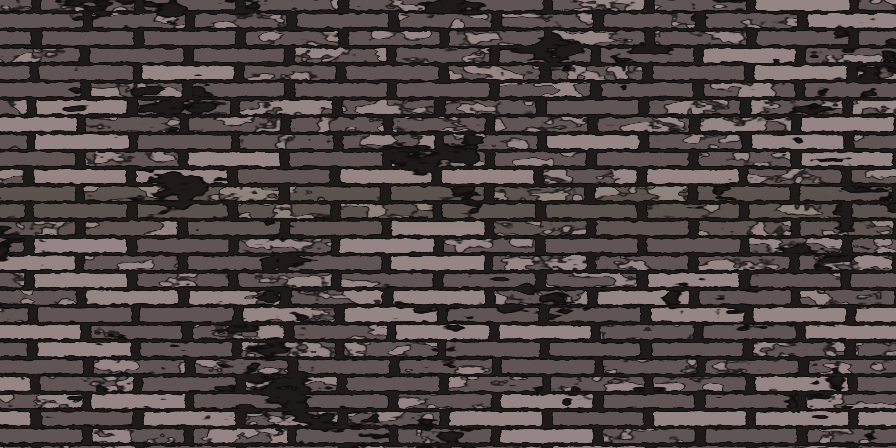
Give the GLSL for this texture, as a WebGL 1 fragment shader.

```glsl
precision highp float;

uniform vec2 u_resolution;

const float ROWS = 25.9;
const vec2 PITCH = vec2(0.228, 1.0 / ROWS);
const vec2 BRICK_HALF = vec2(0.1045, 0.0157);
const float CORNER = 0.004;
const float OUTLINE = 0.0023;

const vec3 INK = vec3(0.06, 0.05, 0.05);
const vec3 MORTAR = vec3(0.12, 0.10, 0.10);
const vec3 BRICK_DARK = vec3(0.38, 0.33, 0.33);
const vec3 BRICK_LIGHT = vec3(0.59, 0.52, 0.52);

float hash(vec2 p) {
  return fract(sin(dot(p, vec2(127.1, 311.7))) * 43758.5453);
}

float noise(vec2 p) {
  vec2 i = floor(p);
  vec2 f = fract(p);
  f = f * f * (3.0 - 2.0 * f);
  float low = mix(hash(i), hash(i + vec2(1.0, 0.0)), f.x);
  float high = mix(hash(i + vec2(0.0, 1.0)), hash(i + vec2(1.0, 1.0)), f.x);
  return mix(low, high, f.y);
}

float fbm(vec2 p) {
  return 0.57 * noise(p) + 0.29 * noise(p * 2.1 + 17.3) + 0.14 * noise(p * 4.3 + 41.7);
}

float roundedBox(vec2 p, vec2 halfSize, float radius) {
  vec2 q = abs(p) - halfSize + radius;
  return length(max(q, 0.0)) + min(max(q.x, q.y), 0.0) - radius;
}

float inside(float d, float aa) {
  return 1.0 - smoothstep(-aa, aa, d);
}

float stroke(float d, float width, float aa) {
  return inside(abs(d) - 0.5 * width, aa);
}

// Running bond: alternate rows shift by half a brick, with a slow drift
vec2 brickCoord(vec2 p) {
  float y = p.y * ROWS - 0.2;
  float row = floor(y);
  float shift = 0.32 + 0.045 * cos(6.2832 * row / ROWS);
  shift += 0.5 * (1.0 - mod(row, 2.0)) + 0.04 * (hash(vec2(row, 3.7)) - 0.5);
  return vec2(p.x / PITCH.x - shift, y);
}

// Ragged brick outline, eaten away where the wall is worn
float brickDistance(vec2 p, vec2 local, vec2 id) {
  vec2 halfSize = BRICK_HALF - vec2(0.004, 0.001) * hash(id + 5.1);
  float d = roundedBox(local, halfSize, CORNER);
  d += (fbm(p * vec2(75.0, 130.0) + 9.0) - 0.5) * 0.0075;
  float wear = noise(p * vec2(5.0, 9.0) + 23.0);
  float hole = (fbm(p * vec2(18.0, 45.0) + 61.0) - 1.08 + 0.62 * wear) * 0.03;
  return max(d, hole);
}

// Negative inside the pale surface: whole brick, patches or none
float paleDistance(vec2 p, vec2 id) {
  float kind = hash(id + 31.0);
  float patchLevel = mix(0.5, 0.63, hash(id + 77.0));
  float level = kind < 0.22 ? -1.0 : (kind < 0.7 ? patchLevel : 2.0);
  return (level - fbm(p * vec2(22.0, 45.0) + 13.0 * hash(id))) * 0.03;
}

vec3 bandTint(float y) {
  float band = 1.0 - smoothstep(0.02, 0.07, abs(y - 0.54));
  return mix(vec3(1.0), vec3(0.95, 0.98, 0.92), band);
}

void main() {
  vec2 p = gl_FragCoord.xy / u_resolution.y;
  float aa = 0.5 / u_resolution.y;

  vec2 cell = brickCoord(p);
  vec2 id = floor(cell);
  vec2 local = (fract(cell) - 0.5) * PITCH;
  float brick = brickDistance(p, local, id);
  float pale = paleDistance(p, id);

  // Brick face with outlined pale patches
  vec3 face = mix(BRICK_DARK, BRICK_LIGHT, inside(pale, aa));
  face *= bandTint(p.y);
  face = mix(face, INK, 0.9 * stroke(pale, 0.7 * OUTLINE, aa));

  // Mortar, face, then the ink line just outside the brick
  vec3 color = mix(MORTAR, face, inside(brick, aa));
  color = mix(color, INK, stroke(brick - 0.4 * OUTLINE, OUTLINE, aa));
  gl_FragColor = vec4(color, 1.0);
}
```
